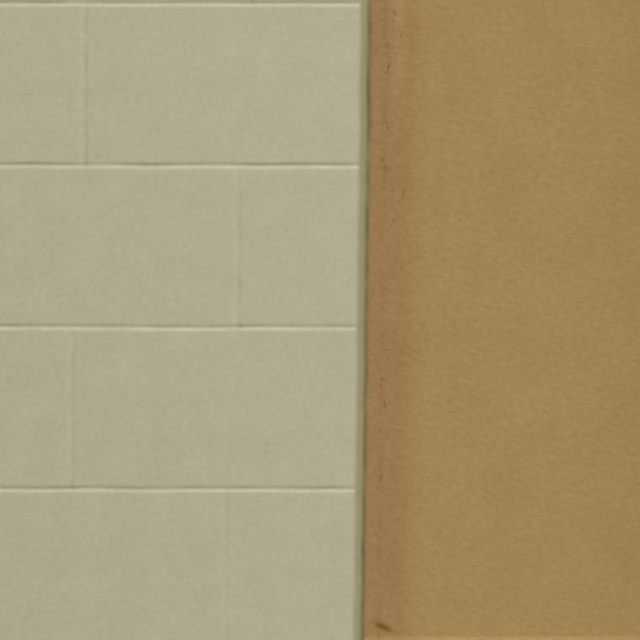
This texture is drawn by a three.js fragment shader. Its source:

```glsl
// A painted block wall meets a tan board along a slightly leaning dark edge.
// Mortar courses repeat by row, upright joints alternate between rows, and
// layered gradient noise gives the paint mottling, board grain and scuffs.
varying vec2 vUv;

const float COURSE_TOP = 0.992;
const float COURSE_HEIGHT = 0.253;

vec2 hashGradient(vec2 cell) {
  vec2 h = vec2(dot(cell, vec2(127.1, 311.7)), dot(cell, vec2(269.5, 183.3)));
  return fract(sin(h) * 43758.5) * 2.0 - 1.0;
}

float gradientNoise(vec2 p) {
  vec2 i = floor(p), f = fract(p);
  vec2 u = f * f * f * (f * (f * 6.0 - 15.0) + 10.0);
  vec2 e = vec2(1.0, 0.0);
  float a = dot(hashGradient(i), f);
  float b = dot(hashGradient(i + e.xy), f - e.xy);
  float c = dot(hashGradient(i + e.yx), f - e.yx);
  float d = dot(hashGradient(i + e.xx), f - e.xx);
  return mix(mix(a, b, u.x), mix(c, d, u.x), u.y);
}

float fbm(vec2 p) {
  float sum = 0.0, amplitude = 0.5;
  for (int i = 0; i < 3; i++) {
    sum += amplitude * gradientNoise(p);
    p = p * 2.03 + 17.3;
    amplitude *= 0.6;
  }
  return sum;
}

// Soft line: 1 at distance zero, fading out over the given width.
float softLine(float d, float width) {
  return exp(-d * d / (width * width));
}

vec3 blockWall(vec2 p) {
  vec3 color = vec3(0.69, 0.67, 0.56);
  color += 0.02 * (p.x - 0.28) + 0.012 * (p.y - 0.5);
  color += 0.025 * fbm(p * 18.0) + 0.045 * fbm(p * vec2(95.0, 125.0));

  // Upright joints, staggered by row and drifting left going down
  float course = (COURSE_TOP - p.y) / COURSE_HEIGHT;
  float row = floor(course);
  float jointX = mix(0.135, 0.385, mod(row, 2.0)) - 0.01 * row;
  float wobble = 0.004 * gradientNoise(vec2(row * 5.3, p.y * 30.0));
  float jointD = p.x - jointX - wobble;
  float wear = clamp(0.6 + 1.3 * gradientNoise(vec2(row * 3.1, p.y * 26.0)), 0.0, 1.0);
  float fade = mix(1.0, 0.5, clamp(row / 3.0, 0.0, 1.0));
  color -= 0.042 * wear * fade * softLine(jointD, 0.0032);
  color += 0.012 * fade * softLine(jointD + 0.008, 0.006);

  // Level mortar: a broken shadow above a lit lip
  float bed = floor(course + 0.5);
  float bedD = p.y - COURSE_TOP + COURSE_HEIGHT * bed;
  bedD += 0.002 * gradientNoise(vec2(p.x * 11.0, bed * 3.7));
  float lit = 0.9 + 0.6 * gradientNoise(vec2(p.x * 24.0, bed * 2.3));
  float shade = 0.85 + 0.9 * gradientNoise(vec2(p.x * 17.0, bed * 4.1 + 9.4));
  color -= vec3(0.085, 0.09, 0.09) * shade * softLine(bedD - 0.0058, 0.0028);
  color += vec3(0.085, 0.085, 0.08) * lit * softLine(bedD, 0.0032);
  return color;
}

vec3 board(vec2 p, float fromEdge) {
  vec3 color = mix(vec3(0.60, 0.475, 0.31), vec3(0.632, 0.52, 0.338),
                   smoothstep(0.045, 0.10, fromEdge));
  color -= 0.015 * smoothstep(0.3, 0.46, fromEdge);

  // Mottling and slightly slanted fibres
  vec2 slanted = vec2(p.x + 0.15 * p.y, p.y + 0.2 * p.x);
  color += vec3(0.03, 0.03, 0.025) * fbm(p * 12.0);
  color += 0.068 * fbm(slanted * vec2(85.0, 130.0));

  // Ragged scuffs beside the edge, stronger near the top
  float band = softLine(fromEdge - 0.034, 0.022);
  float chips = smoothstep(0.08, 0.42, fbm(p * vec2(90.0, 45.0) + 7.0));
  color -= vec3(0.10, 0.12, 0.10) * band * chips * mix(0.5, 1.1, p.y);
  float seam = softLine(fromEdge - 0.024 - 0.004 * gradientNoise(p * 22.0), 0.004);
  color -= vec3(0.025, 0.03, 0.025) * seam * smoothstep(-0.2, 0.4, gradientNoise(p * 17.0));
  color += vec3(0.035, 0.03, 0.028) * softLine(fromEdge - 0.047, 0.011)
         * smoothstep(0.75, 0.95, p.y);

  // Pale bottom trim and the dark nick at its corner
  color += vec3(0.07, 0.05, 0.03) * softLine(p.y - 0.002, 0.0035);
  vec2 nick = vec2(fromEdge - 0.032, p.y - 0.021 + 0.4 * (fromEdge - 0.032));
  color -= 0.15 * softLine(nick.x, 0.013) * softLine(nick.y, 0.005);
  return color;
}

void main() {
  vec2 p = vUv;
  float edgeX = 0.567 + 0.011 * p.y + 0.0018 * gradientNoise(vec2(3.3, p.y * 18.0));
  float fromEdge = p.x - edgeX;

  // Shaded greenish return between wall and board
  vec3 strip = mix(vec3(0.625, 0.60, 0.475), vec3(0.555, 0.515, 0.375),
                   smoothstep(-0.013, -0.001, fromEdge));
  strip += 0.05 * fbm(p * vec2(110.0, 60.0));

  vec3 color = mix(blockWall(p), strip, smoothstep(-0.020, -0.010, fromEdge));
  color = mix(color, board(p, fromEdge), smoothstep(-0.003, 0.006, fromEdge));

  // Uneven contact line, with a fainter crease on the wall side
  float contact = 0.9 + 0.8 * gradientNoise(vec2(8.4, p.y * 23.0));
  color -= vec3(0.095, 0.085, 0.065) * contact * softLine(fromEdge, 0.0036);
  color -= 0.025 * softLine(fromEdge + 0.011, 0.0028);
  gl_FragColor = vec4(clamp(color, 0.0, 1.0), 1.0);
}
```
